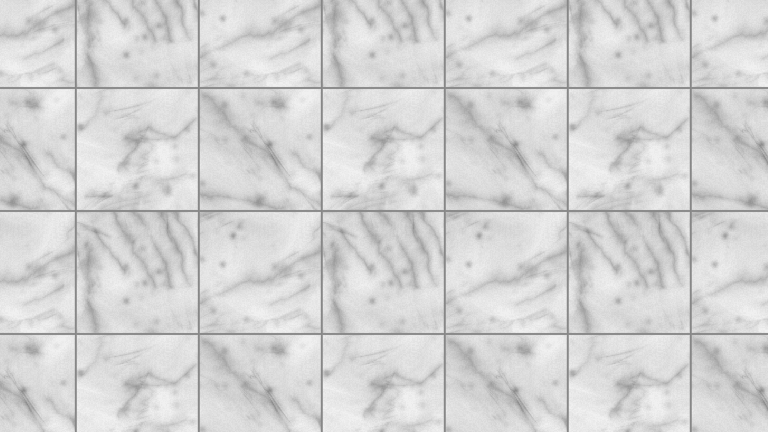
Write a Shadertoy shader that draws this texture.

```glsl
// Polished grey-white marble tiles with thin grout, repeating as a 2 x 2 block.
// Each of the four slabs has soft veins bent by layered sines, a finer streak
// field along its own direction, and cellular flecks.

#define TILE 0.2847                // tile pitch, in canvas heights
#define ORIGIN vec2(0.1755, 0.2269) // a grout crossing, in canvas heights
#define GROUT_WIDTH 0.0046
#define GROUT_COLOR vec3(0.53)
#define VEIN_DEPTH 0.34
#define STREAK_DEPTH 0.13
#define CLOUD_DEPTH 0.075
#define FLECK_DEPTH 0.20
#define WARP 0.055
#define GRAIN 0.035

float hash(vec2 p) {
    return fract(sin(dot(p, vec2(127.1, 311.7))) * 4375.85);
}

// Layered sines, each octave turned and bent by the last; about -1 to 1.
float clouds(vec2 p) {
    float sum = 0.0, amp = 0.5;
    for (int i = 0; i < 5; i++) {
        p = mat2(0.8, -0.6, 0.6, 0.8) * p + 0.6 * sin(p.yx + float(i));
        sum += amp * sin(p.x) * cos(p.y);
        p = p * 1.8 + 2.3;
        amp *= 0.6;
    }
    return sum;
}

// Soft line from a to b with a dark core and a wide halo.
float vein(vec2 p, vec2 a, vec2 b, float width) {
    vec2 along = b - a;
    float t = clamp(dot(p - a, along) / dot(along, along), 0.0, 1.0);
    return exp(-length(p - a - t * along) / width);
}

float bentVein(vec2 p, vec2 a, vec2 b, vec2 c, float width) {
    return max(vein(p, a, b, width), vein(p, b, c, width));
}

float blot(vec2 p, vec2 center, float radius) {
    vec2 d = (p - center) / radius;
    return exp(-dot(d, d));
}

// Steep parallel veins crowding the upper right.
float combedSlab(vec2 p) {
    float v = bentVein(p, vec2(0.11, 0.70), vec2(0.08, 0.45), vec2(0.18, 0.0), 0.032);
    v += 0.6 * blot(p, vec2(0.10, 0.58), 0.08);
    v += 0.8 * vein(p, vec2(0.14, 0.87), vec2(0.40, 0.50), 0.025);
    for (int i = 0; i < 4; i++) {
        float x = 0.34 + 0.16 * float(i);
        v += 0.85 * bentVein(p, vec2(x, 1.0), vec2(x + 0.13, 0.75),
                             vec2(x + 0.27, 0.38), 0.027);
    }
    return v;
}

// One broad band rising to the right.
float risingSlab(vec2 p) {
    float v = 0.75 * bentVein(p, vec2(0.0, 0.27), vec2(0.56, 0.44), vec2(1.0, 0.70), 0.033);
    v += 0.8 * blot(p, vec2(0.68, 0.51), 0.055);
    v += 0.5 * vein(p, vec2(0.63, 0.24), vec2(0.90, 0.37), 0.022);
    return v + 0.5 * vein(p, vec2(0.0, 0.98), vec2(0.2, 1.0), 0.04);
}

// Pale slab with an open net and smears near the foot.
float nettedSlab(vec2 p) {
    float v = 0.7 * bentVein(p, vec2(0.42, 0.58), vec2(0.56, 0.70), vec2(0.80, 0.61), 0.022);
    v += 0.6 * bentVein(p, vec2(0.42, 0.59), vec2(0.80, 0.61), vec2(1.0, 0.75), 0.020);
    v += 0.5 * bentVein(p, vec2(0.56, 0.70), vec2(0.48, 0.50), vec2(0.38, 0.34), 0.022);
    v += 0.5 * bentVein(p, vec2(0.03, 0.64), vec2(0.13, 0.75), vec2(0.21, 0.92), 0.025);
    v += 0.65 * vein(p, vec2(0.64, 0.25), vec2(0.90, 0.28), 0.035);
    v += 0.6 * vein(p, vec2(0.08, 0.11), vec2(0.30, 0.15), 0.022);
    return v + 0.7 * (blot(p, vec2(0.44, 0.37), 0.04) + blot(p, vec2(0.73, 0.17), 0.04));
}

// Greyer slab crossed by one falling vein.
float fallingSlab(vec2 p) {
    float v = 0.7 * bentVein(p, vec2(0.05, 0.95), vec2(0.32, 0.62), vec2(0.62, 0.40), 0.035);
    v += 0.75 * bentVein(p, vec2(0.60, 0.42), vec2(0.75, 0.20), vec2(1.0, 0.06), 0.030);
    v += 0.85 * bentVein(p, vec2(0.0, 0.15), vec2(0.49, 0.07), vec2(0.70, 0.0), 0.032);
    v += 0.5 * vein(p, vec2(0.80, 0.45), vec2(1.0, 0.31), 0.026);
    return v + 0.8 * (blot(p, vec2(0.66, 0.86), 0.06) + blot(p, vec2(0.48, 0.07), 0.05));
}

// Cellular noise: sparse round spots of uneven strength.
float flecks(vec2 p) {
    float spots = 0.0;
    for (int k = 0; k < 9; k++) {
        vec2 cell = floor(p) + vec2(k % 3, k / 3) - 1.0;
        vec2 seed = vec2(hash(cell), hash(cell + 37.0));
        spots = max(spots, pow(hash(cell + 71.0), 3.0) * blot(p, cell + seed, 0.17));
    }
    return spots;
}

void mainImage(out vec4 fragColor, in vec2 fragCoord) {
    vec2 grid = (fragCoord / iResolution.y - ORIGIN) / TILE;
    vec2 p = fract(grid), kind = mod(floor(grid), 2.0);
    bool right = kind.x > 0.5, upper = kind.y > 0.5;
    vec2 stone = p + 11.0 * kind + 5.0 * kind.yx * kind.x;

    // Main veins, on a bent surface
    vec2 bent = p + WARP * vec2(clouds(stone * 6.0), clouds(stone * 6.0 + 9.0));
    float veins = upper ? (right ? fallingSlab(bent) : nettedSlab(bent))
                        : (right ? risingSlab(bent) : combedSlab(bent));
    veins *= 0.85 + 0.7 * clouds(stone * 9.0 + 4.0);

    // Fine streaks along the grain of each slab
    float slope = upper ? (right ? -0.8 : 0.35) : (right ? 0.5 : -1.2);
    vec2 dir = vec2(cos(slope), sin(slope));
    vec2 q = vec2(dot(stone, dir), dot(stone, vec2(-dir.y, dir.x))) * vec2(3.0, 7.0);
    float streaks = exp(-9.0 * abs(clouds(q)))
                  * smoothstep(-0.2, 0.4, clouds(stone * 4.0 + 2.0));

    // Stone tone
    float tone = kind.x == kind.y ? 0.872 : 0.897;
    tone += CLOUD_DEPTH * clouds(stone * 5.0 + 6.0);
    tone -= VEIN_DEPTH * (1.0 - exp(-max(veins, 0.0)));
    tone -= STREAK_DEPTH * streaks + FLECK_DEPTH * flecks(stone * 6.0);
    tone += GRAIN * (hash(floor(p * 110.0) + 13.0 * kind) - 0.5);

    // Grout
    vec2 edge = min(p, 1.0 - p) * TILE;
    float soft = 0.7 / iResolution.y;
    float grout = 1.0 - smoothstep(-soft, soft, min(edge.x, edge.y) - 0.5 * GROUT_WIDTH);
    fragColor = vec4(mix(vec3(clamp(tone, 0.38, 0.94)), GROUT_COLOR, grout), 1.0);
}
```
